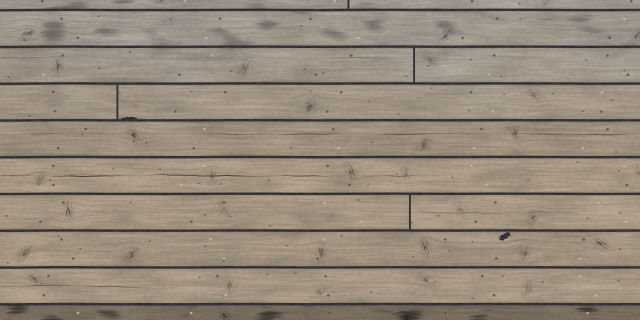
This texture is drawn by a WebGL 1 fragment shader. Its source:

```glsl
precision highp float;
uniform vec2 u_resolution;

// Layout, in units of the canvas height
const float PITCH = 0.1149;
const float FIRST_SEAM = 0.0495;
const float SEAM_HALF = 0.0037;
const float JOINT_HALF = 0.0030;
const float KNOT_SPACING = 0.30;
const float NAIL_SPACING = 0.42;
const float SPECK_SPACING = 0.11;

// Strength of wear
const float GRAIN = 0.11;
const float MOTTLE = 0.10;
const float KNOT_DARK = 0.38;

const vec3 TAN_WOOD = vec3(0.645, 0.585, 0.510);
const vec3 GREY_WOOD = vec3(0.630, 0.600, 0.565);
const vec3 CAULK = vec3(0.200, 0.195, 0.210);
const vec3 CRACK = vec3(0.270, 0.235, 0.205);
const vec3 NAIL_LIGHT = vec3(0.780, 0.740, 0.680);
const vec3 NAIL_DARK = vec3(0.330, 0.290, 0.260);

float hash(vec2 p) {
  vec3 q = fract(p.xyx * vec3(0.1031, 0.1030, 0.0973));
  q += dot(q, q.yzx + 33.33);
  return fract((q.x + q.y) * q.z);
}

float corner(vec2 cell, vec2 offset) {
  float a = 6.2832 * hash(cell);
  return dot(vec2(cos(a), sin(a)), offset);
}

float gradientNoise(vec2 p) {
  vec2 i = floor(p), f = p - i;
  vec2 u = f * f * f * (f * (f * 6.0 - 15.0) + 10.0);
  vec2 e = vec2(1.0, 0.0);
  return mix(mix(corner(i, f), corner(i + e, f - e), u.x),
             mix(corner(i + e.yx, f - e.yx), corner(i + e.xx, f - e.xx), u.x), u.y);
}

float cover(float dist, float px) {
  return clamp(0.5 - dist / px, 0.0, 1.0);
}

// Butt joint of a row; 9 lies off the canvas
float jointOf(float row) {
  if (row == 8.0) return 1.089;
  if (row == 6.0) return 1.294;
  if (row == 5.0) return 0.367;
  if (row == 2.0) return 1.281;
  return 9.0;
}

// Crack of a row: height in the plank, start, end, strength
vec4 crackOf(float row) {
  if (row == 6.0) return vec4(0.70, 0.0, 1.25, 0.40);
  if (row == 4.0) return vec4(0.63, 0.0, 2.0, 0.65);
  if (row == 3.0) return vec4(0.49, 0.0, 1.40, 0.95);
  if (row == 2.0) return vec4(0.50, 1.30, 1.85, 0.35);
  if (row == 0.0) return vec4(0.48, 0.0, 0.58, 0.60);
  return vec4(0.5, 0.0, 2.0, 0.12);
}

// x: darkness of nearby knots, y: bend of the grain around them
vec2 knots(vec2 p, float row) {
  vec2 sum = vec2(0.0);
  float cell = floor(p.x / KNOT_SPACING);
  for (int i = -1; i <= 1; i++) {
    vec2 id = vec2(cell + float(i) + 50.0, row * 7.0 + 20.0);
    float h = hash(id), k = hash(id + 91.0);
    vec2 centre = vec2((cell + float(i) + 0.2 + 0.6 * h) * KNOT_SPACING, PITCH * (0.3 + 0.4 * k));
    vec2 d = p - centre;
    float a = 0.5 + 2.2 * k, s = sin(a), c = cos(a);
    vec2 q = vec2(c * d.x + s * d.y, c * d.y - s * d.x);
    float halo = exp(-dot(q * vec2(38.0, 75.0), q * vec2(38.0, 75.0)));
    float core = exp(-dot(q, q) * 26000.0);
    float streak = smoothstep(-0.1, 0.45, gradientNoise(q * vec2(45.0, 240.0) + id * 3.7));
    float amount = smoothstep(0.15, 0.9, hash(id + 37.0));
    sum.x += amount * (halo * (0.2 + streak) + 0.6 * core);
    sum.y -= amount * d.y * 0.7 * exp(-dot(d, d) * 700.0);
  }
  return sum;
}

void main() {
  float px = 1.0 / u_resolution.y;
  vec2 p = gl_FragCoord.xy * px;
  float level = (p.y - FIRST_SEAM) / PITCH + 0.012 * gradientNoise(vec2(p.x * 5.0, 3.5));
  float row = floor(level);
  vec2 local = vec2(p.x, (level - row) * PITCH);
  float joint = jointOf(row);
  float plank = row + 5.0 + 37.0 * step(joint, p.x);
  vec2 seed = vec2(plank * 17.0, plank * 5.0);

  // Wood tone, grain and stains
  vec2 knot = knots(local, row);
  vec2 g = vec2(p.x, local.y + knot.y + 0.004 * gradientNoise(p * vec2(3.0, 9.0) + seed));
  float grain = gradientNoise(g * vec2(4.0, 110.0) + seed)
              + 0.7 * gradientNoise(g * vec2(14.0, 260.0) + seed);
  float mottle = gradientNoise(p * vec2(6.0, 14.0) + seed) + 0.5 * gradientNoise(p * vec2(60.0, 90.0));
  float weather = smoothstep(0.5, 0.95, p.y + 0.15 * gradientNoise(p * 3.0));
  vec3 color = mix(TAN_WOOD, GREY_WOOD, weather);
  color *= 0.96 + 0.07 * hash(seed) + GRAIN * grain + MOTTLE * mottle;
  float stain = smoothstep(0.1, 0.6, gradientNoise(p * vec2(9.0, 25.0) + 8.0) + 0.3 * grain);
  color *= 1.0 - stain * (0.08 + 0.22 * smoothstep(0.82, 0.9, p.y));
  color *= 1.0 - KNOT_DARK * min(knot.x, 1.2);
  if (row < 0.0) color *= 0.74 - 0.35 * stain;

  // Wandering crack
  vec4 crack = crackOf(row);
  float path = crack.x * PITCH + 0.008 * gradientNoise(vec2(p.x * 3.0, plank))
             + 0.003 * gradientNoise(vec2(p.x * 22.0, plank + 0.5));
  float open = smoothstep(-0.25, 0.3, gradientNoise(vec2(p.x * 6.0, plank + 9.3)));
  float span = smoothstep(crack.y - 0.02, crack.y + 0.02, p.x) * (1.0 - smoothstep(crack.z - 0.1, crack.z, p.x));
  float split = cover(abs(local.y - path) - 0.0006 - 0.0010 * open, px);
  color = mix(color, CRACK, split * span * crack.w * (0.35 + 0.65 * open));

  // Nail pairs and loose specks
  for (int i = 0; i < 2; i++) {
    float side = float(i);
    vec2 id = vec2(floor(p.x / NAIL_SPACING) + side * 40.0, row + 60.0);
    float h = hash(id);
    vec2 nail = vec2((floor(p.x / NAIL_SPACING) + 0.3 + 0.4 * h) * NAIL_SPACING, PITCH * (0.24 + 0.52 * side));
    float head = cover(length((local - nail) * vec2(0.85, 1.0)) - 0.0036, px);
    color = mix(color, mix(NAIL_DARK, NAIL_LIGHT, step(0.6, hash(id + 5.0))), 0.8 * head);
  }
  vec2 speckId = vec2(floor(p.x / SPECK_SPACING), row + 130.0);
  vec2 speck = vec2((speckId.x + 0.15 + 0.7 * hash(speckId)) * SPECK_SPACING, PITCH * (0.12 + 0.76 * hash(speckId + 7.0)));
  float dot1 = cover(length((local - speck) * vec2(0.7, 1.0)) - 0.0024, px);
  color = mix(color, NAIL_DARK, 0.65 * dot1 * step(0.45, hash(speckId + 19.0)));

  // Caulked seams, butt joints and two chipped edges
  float seam = min(local.y, PITCH - local.y);
  color *= 1.0 - 0.14 * exp(-max(seam - SEAM_HALF, 0.0) * 300.0);
  float gap = min(seam - SEAM_HALF, abs(p.x - joint) - JOINT_HALF);
  float ragged = 0.004 * gradientNoise(p * 110.0);
  vec2 chipA = p - vec2(1.578, 0.262), chipB = p - vec2(0.402, 0.627);
  chipA.y -= 0.45 * chipA.x;
  gap = min(gap, length(chipA * vec2(0.55, 1.0)) - 0.0095 + ragged);
  gap = min(gap, length(chipB * vec2(0.22, 1.0)) - 0.0070 + ragged);
  vec3 caulk = CAULK * (1.0 + 0.3 * gradientNoise(p * vec2(40.0, 160.0)));
  gl_FragColor = vec4(mix(color, caulk, cover(gap, px)), 1.0);
}
```
